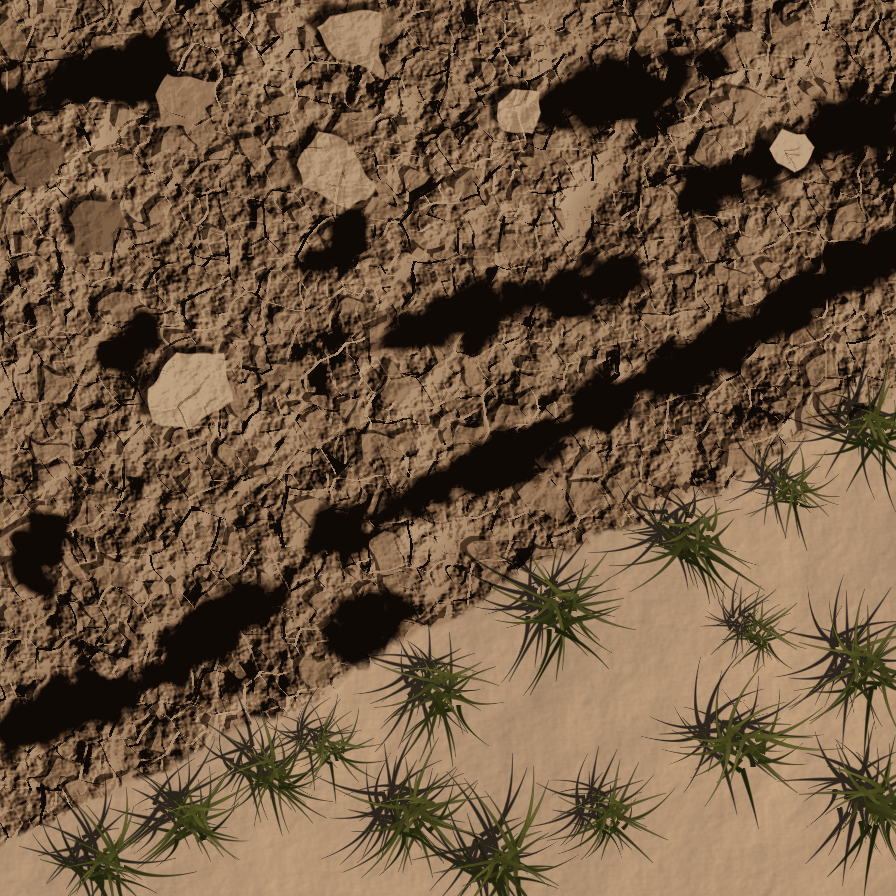
This texture is drawn by a Shadertoy shader. Its source:

```glsl
const float TAU = 6.28319, RELIEF = .04, SLOPE = 7., FURROW_WIDTH = .019;
const float BLADES = 30., BLADE_WIDTH = .036;
const vec2 LIGHT = vec2(.85, -.53);
const vec3 SHADE = vec3(.06, .035, .025), UMBER = vec3(.23, .16, .1);
const vec3 BROWN = vec3(.41, .3, .21), CLAY = vec3(.58, .45, .33);
const vec3 PALE = vec3(.74, .63, .5), SAND = vec3(.7, .575, .45);
const vec3 GRASS_DARK = vec3(.1, .11, .03), GRASS_LIT = vec3(.53, .51, .22);

// Furrows: start, end
const vec4 FURROWS[12] = vec4[](
  vec4(.02, .19, .17, .24), vec4(.17, .24, .28, .33), vec4(.37, .4, .56, .49),
  vec4(.57, .49, 1, .72), vec4(.42, .61, .7, .7), vec4(.14, .61, .16, .63),
  vec4(.38, .29, .42, .31), vec4(.79, .79, 1, .88), vec4(0, .87, .17, .94),
  vec4(.62, .88, .8, .92), vec4(.36, .71, .39, .74), vec4(.03, .37, .06, .4));
// Large stones: centre, radius, brightness
const vec4 STONES[8] = vec4[](
  vec4(.215, .565, .05, .95), vec4(.372, .805, .042, .88), vec4(.207, .885, .034, .76),
  vec4(.115, .75, .034, .5), vec4(.58, .88, .027, .92), vec4(.04, .825, .034, .52),
  vec4(.885, .835, .024, 1), vec4(.4, .955, .04, .85));
// Grass tufts: centre, reach
const vec3 TUFTS[16] = vec3[](
  vec3(.495, .225, .075), vec3(.63, .315, .08), vec3(.78, .395, .08), vec3(.975, .52, .075),
  vec3(.885, .45, .055), vec3(.83, .16, .085), vec3(.97, .25, .08), vec3(.975, .1, .09),
  vec3(.3, .135, .07), vec3(.21, .08, .075), vec3(.12, .035, .075), vec3(.465, .085, .08),
  vec3(.565, .035, .085), vec3(.685, .085, .062), vec3(.85, .29, .045), vec3(.37, .16, .05));

vec2 hash2(vec2 p) {
  vec3 q = fract(p.xyx * vec3(.1031, .103, .0973));
  q += dot(q, q.yzx + 33.33);
  return fract((q.xx + q.yz) * q.zy);
}
float corner(vec2 c, vec2 f, vec2 o) { return dot(hash2(c + o) * 2. - 1., f - o); }
float gradNoise(vec2 p) {
  vec2 c = floor(p), f = fract(p), u = f * f * (3. - 2. * f);
  return 1.4 * mix(mix(corner(c, f, vec2(0)), corner(c, f, vec2(1, 0)), u.x),
    mix(corner(c, f, vec2(0, 1)), corner(c, f, vec2(1)), u.x), u.y);
}
float fbm(vec2 p) {
  float sum = 0., amp = .35;
  for (int i = 0; i < 6; i++) { sum += amp * gradNoise(p); p = p * 2.03 + 17.; amp *= .57; }
  return sum;
}
// Tilted cells: height, gap to the next cell, random id
vec3 plates(vec2 p) {
  vec2 c = floor(p), f = fract(p), near = c, id = c;
  float d1 = 9., d2 = 9.;
  for (int k = 0; k < 9; k++) {
    vec2 o = vec2(k % 3 - 1, k / 3 - 1), r = o + hash2(c + o) - f;
    float d = dot(r, r);
    if (d < d1) { d2 = d1; d1 = d; near = r; id = c + o; }
    else d2 = min(d2, d);
  }
  vec2 rnd = hash2(id + 71.);
  return vec3(dot(near, rnd - .5) + .2 * rnd.x, sqrt(d2) - sqrt(d1), rnd.y);
}
vec2 warp(vec2 p) { return p + .008 * vec2(gradNoise(p * 34.), gradNoise(p * 34. + 50.)); }
float soilHeight(vec2 p) {
  vec2 w = warp(p);
  return fbm(p * 8. + 3.) + .2 * plates(w * 24.).x + .09 * plates(w * 60. + 9.).x;
}
float furrowDepth(vec2 p, float h) {
  float d = 1.;
  for (int i = 0; i < 12; i++) {
    vec2 a = p - FURROWS[i].xy, b = FURROWS[i].zw - FURROWS[i].xy;
    d = min(d, length(a - b * clamp(dot(a, b) / dot(b, b), 0., 1.)));
  }
  d += .025 * gradNoise(p * 16.) + .02 * gradNoise(p * 42.) + .05 * h;
  return smoothstep(.016, -.004, d - FURROW_WIDTH);
}
float chips(vec2 p) {
  vec3 a = plates(p * 27. + 5.), b = plates(p * 52. + 31.);
  return max(smoothstep(.08, .16, a.y) * step(.86, a.z), smoothstep(.1, .22, b.y) * step(.87, b.z));
}
float stoneDist(vec2 q, float r, float seed) {
  float d = -1.;
  for (float i = 0.; i < 6.; i++) {
    vec2 h = hash2(vec2(i, seed));
    float a = TAU * (i + .6 * h.x) / 6.;
    d = max(d, dot(q, vec2(cos(a), sin(a))) - r * (.62 + .45 * h.y));
  }
  return d;
}
// Curved radial blades: coverage, brightness
vec2 tuft(vec2 p, vec3 t, float px) {
  vec2 q = (p - t.xy) / t.z, blades = vec2(0);
  if (dot(q, q) > 1.8) return blades;
  float aa = px / t.z;
  for (float i = 0.; i < BLADES; i++) {
    vec2 h = hash2(vec2(i, t.x * 371.)), k = hash2(vec2(i + 40., t.y * 293.));
    float a = TAU * (i + h.x) / BLADES;
    vec2 dir = vec2(cos(a), sin(a)), r = q - .5 * (k - .5);
    float s = dot(r, dir) / mix(.4, 1.1, h.y);
    if (s < 0. || s > 1.) continue;
    float side = dot(r, vec2(-dir.y, dir.x)) - (k.x - .5) * s * s;
    float cover = smoothstep(aa, -aa, abs(side) - BLADE_WIDTH * (1. - s));
    blades = vec2(max(blades.x, cover), mix(blades.y, mix(.4, 1., s) * k.y, cover));
  }
  return blades;
}
void mainImage(out vec4 fragColor, in vec2 fragCoord) {
  vec2 p = fragCoord / iResolution.xy, w = warp(p), grass = vec2(0);
  float px = 1. / iResolution.y, h = soilHeight(p), block = 0., shadow = 0.;
  // Soil relief and cast shadows
  float relief = min((h - soilHeight(p + LIGHT * .003)) / .003, 8.);
  for (float r = .006; r < .026; r += .006)
    block = max(block, soilHeight(p + LIGHT * r) - h - r * SLOPE);
  float furrow = furrowDepth(p, h);
  float tone = (.54 + RELIEF * relief + .25 * h) * (1. - .85 * smoothstep(0., .06, block));
  tone *= 1. - .6 * chips(w + LIGHT * .009);
  tone = mix(tone, .74 + .02 * relief, chips(w) * .85) * (1. - .93 * furrow);
  // Large stones
  for (int i = 0; i < 8; i++) {
    vec4 s = STONES[i];
    vec2 q = w - s.xy;
    float seed = float(i) + 3.;
    tone *= 1. - .75 * smoothstep(.004, -.004, stoneDist(q + LIGHT * .014, s.z, seed));
    tone = mix(tone, s.w + .01 * relief, smoothstep(px, -px, stoneDist(q, s.z, seed)));
  }
  vec3 color = mix(SHADE, UMBER, smoothstep(.06, .27, tone));
  color = mix(color, BROWN, smoothstep(.25, .48, tone));
  color = mix(color, CLAY, smoothstep(.45, .72, tone));
  color = mix(color, PALE, smoothstep(.72, 1.02, tone));
  // Sand bank
  float bank = p.y - .06 - .5 * p.x + .025 * gradNoise(p * 9.) + .06 * h;
  float ripple = fbm(p * 13.) - fbm((p + LIGHT * .004) * 13.);
  vec3 sand = SAND * (1. + .7 * ripple + .07 * gradNoise(p * 4.));
  color = mix(color, sand, smoothstep(.005, -.005, bank));
  // Grass and its shadows
  for (int i = 0; i < 16; i++) {
    shadow = max(shadow, tuft(p + LIGHT * .028, TUFTS[i], px).x);
    vec2 g = tuft(p, TUFTS[i], px);
    grass = vec2(max(grass.x, g.x), mix(grass.y, g.y, g.x));
  }
  color *= 1. - .75 * shadow;
  color = mix(color, mix(GRASS_DARK, GRASS_LIT, grass.y), grass.x);
  fragColor = vec4(color, 1);
}
```
